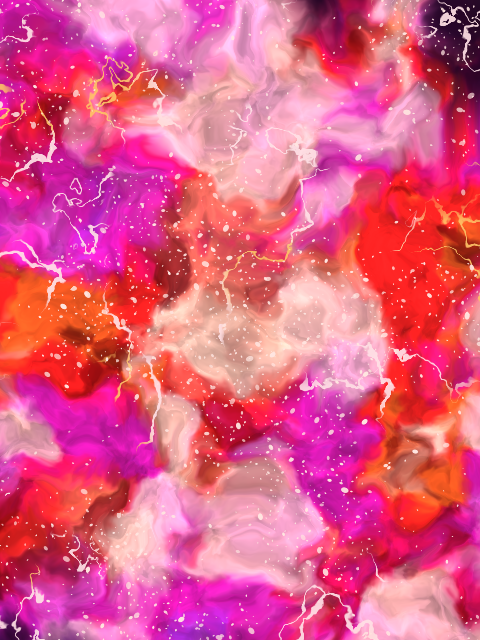
A Shadertoy shader for this background:

```glsl
// Red and magenta nebula with pale clouds, jagged glowing veins and scattered specks.

float hash(vec2 p) {
    vec3 h = fract(vec3(p.xyx) * 0.1031);
    h += dot(h, h.yzx + 33.33);
    return fract((h.x + h.y) * h.z);
}

float noise(vec2 p) {
    vec2 cell = floor(p), f = fract(p);
    vec2 u = f * f * f * (f * (f * 6.0 - 15.0) + 10.0);
    float low = mix(hash(cell), hash(cell + vec2(1, 0)), u.x);
    float high = mix(hash(cell + vec2(0, 1)), hash(cell + vec2(1, 1)), u.x);
    return mix(low, high, u.y);
}

mat2 rotation(float angle) {
    float c = cos(angle), s = sin(angle);
    return mat2(c, s, -s, c);
}

float fbm(vec2 p, int octaves) {
    float sum = 0.0, weight = 0.5, total = 0.0;
    mat2 turn = 2.0 * rotation(0.64);
    for (int i = 0; i < octaves; i++) {
        sum += weight * noise(p);
        total += weight;
        weight *= 0.5;
        p = turn * p + 7.3;
    }
    return sum / total;
}

vec2 warp(vec2 p, float scale, float amount) {
    vec2 offset = vec2(fbm(p * scale + 3.1, 4), fbm(p * scale + 19.7, 4));
    return p + amount * (offset - 0.5);
}

// Runs from red through crimson and magenta to violet
vec3 nebulaRamp(float t) {
    vec3 red = vec3(0.97, 0.13, 0.13), crimson = vec3(0.93, 0.06, 0.36);
    vec3 magenta = vec3(0.87, 0.1, 0.7), violet = vec3(0.68, 0.16, 0.85);
    vec3 col = mix(red, crimson, smoothstep(0.25, 0.42, t));
    col = mix(col, magenta, smoothstep(0.4, 0.62, t));
    return mix(col, violet, smoothstep(0.68, 0.95, t));
}

vec3 nebula(vec2 p, vec2 centre) {
    vec2 q = warp(warp(p, 6.0, 0.14), 22.0, 0.045);
    float d = length((q - centre) / vec2(0.24, 0.34));
    float hue = clamp(0.1 + 0.21 * d + 1.6 * (fbm(q * 6.0 + 2.0, 5) - 0.5), 0.0, 1.0);
    float redness = 1.0 - smoothstep(0.28, 0.55, hue);
    vec3 col = nebulaRamp(hue);

    // Orange patches, coral core and pink haze
    float ember = smoothstep(0.58, 0.72, fbm(q * 8.0 + 63.0, 4)) * redness;
    col = mix(col, vec3(0.98, 0.45, 0.14), 0.7 * ember);
    float glow = smoothstep(0.42, 0.7, fbm(q * 6.0 + 11.0, 4) + 0.3 * (0.8 - d));
    col = mix(col, vec3(0.99, 0.48, 0.42), 0.85 * glow * redness);
    float haze = smoothstep(0.55, 0.75, fbm(q * 9.0 + 23.0, 4)) * (1.0 - redness);
    col = mix(col, vec3(0.96, 0.42, 0.88), 0.6 * haze);

    // Pale clouds around the core
    float ring = 0.15 * exp(-4.0 * (d - 0.8) * (d - 0.8));
    float cloud = smoothstep(0.58, 0.75, fbm(q * 6.0 + 31.0, 4) + ring);
    col = mix(col, mix(vec3(0.99, 0.83, 0.76), vec3(0.98, 0.66, 0.86), hue), 0.85 * cloud);

    // Scorched flecks and brushed mottling
    float scorch = smoothstep(0.54, 0.68, fbm(q * 11.0 + 41.0, 5)) * (1.0 - cloud);
    col = mix(col, col * vec3(0.58, 0.3, 0.4), 0.85 * scorch * mix(0.25, 1.0, redness));
    float patches = smoothstep(0.47, 0.53, fbm(q * 19.0 + 5.0, 4));
    col *= 0.95 + 0.1 * patches + 0.6 * (fbm(q * 32.0, 4) - 0.5);

    // Dark opposite corners
    float diagonal = abs(dot(p - centre, vec2(0.6, 0.8)));
    float shade = smoothstep(0.47, 0.58, diagonal + 0.35 * (fbm(q * 6.0 + 77.0, 4) - 0.5));
    return mix(col, vec3(0.11, 0.01, 0.13), 0.95 * shade);
}

// Coverage of broken, jagged contour lines of varying thickness
float veins(vec2 p, float scale, float seed, float pixel) {
    vec2 s = warp(p, 26.0, 0.035) * scale + seed, e = vec2(0.004, 0.0);
    float n = fbm(s, 5);
    vec2 slope = vec2(fbm(s + e, 5) - n, fbm(s + e.yx, 5) - n) / e.x;
    float dist = abs(n - 0.5) / (max(length(slope), 0.2) * scale);
    float gate = smoothstep(0.49, 0.6, noise(p * 6.0 + seed * 1.7));
    float swell = noise(p * 38.0 + seed);
    float width = gate * (0.0009 + 0.005 * swell * swell * swell);
    return gate * (1.0 - smoothstep(-pixel, pixel, dist - width));
}

// Tilted oval grains, at most one per cell
float specks(vec2 p, float grid, float seed, float pixel) {
    vec2 s = rotation(seed) * p * grid + seed * 13.0;
    vec2 cell = floor(s);
    float crowd = smoothstep(0.38, 0.68, fbm(p * 6.0 + 9.0, 3));
    float present = step(hash(cell + 5.5), 0.05 + 0.45 * crowd);
    vec2 jitter = 0.3 + 0.4 * vec2(hash(cell + 1.3), hash(cell + 8.9));
    vec2 v = rotation(6.28 * hash(cell + 4.1)) * (fract(s) - jitter);
    float radius = mix(0.06, 0.18, hash(cell + 2.7));
    float dist = (length(v * vec2(1.0, 1.45)) - radius) / grid;
    return present * (1.0 - smoothstep(-pixel, pixel, dist)) * mix(0.65, 1.0, hash(cell + 6.2));
}

void mainImage(out vec4 fragColor, in vec2 fragCoord) {
    vec2 p = fragCoord / iResolution.y;
    vec2 centre = 0.5 * iResolution.xy / iResolution.y;
    float pixel = 0.7 / iResolution.y;
    vec3 col = nebula(p, centre);

    float line = max(veins(p, 6.0, 14.0, pixel), veins(p, 7.5, 52.0, pixel));
    float gold = smoothstep(0.52, 0.68, noise(p * 7.0 + 90.0));
    col = mix(col, mix(vec3(1.0, 0.88, 0.9), vec3(0.99, 0.76, 0.4), gold), 0.92 * line);

    for (int i = 0; i < 3; i++) {
        float layer = float(i);
        float grain = specks(p, 30.0 * pow(1.75, layer), 0.5 + layer, pixel);
        col = mix(col, vec3(1.0, 0.9, 0.88), grain);
    }
    fragColor = vec4(clamp(col, 0.0, 1.0), 1.0);
}
```
